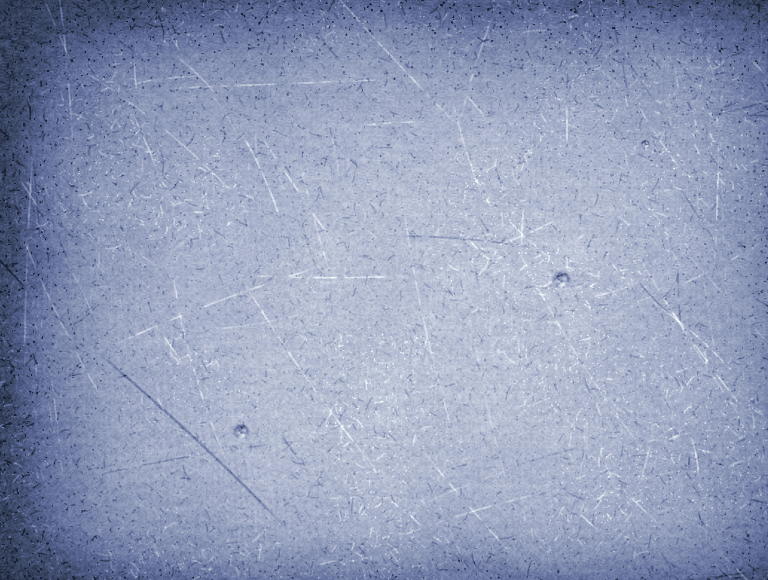
A WebGL 2 fragment shader for this texture:

```glsl
#version 300 es
precision highp float;
// Worn blue-grey metal sheet with a dark uneven rim, fine grain and dents.
// A tone value is built from edge falloff and noise, then long curved scratches
// and gridded short marks lighten or darken it before a colour ramp is applied.
uniform vec2 u_resolution;
out vec4 fragColor;

#define CENTRE_TONE 0.735
#define RIM_FALLOFF 0.43
#define MOTTLE 0.075
#define GRAIN 0.11
#define GRAIN_SCALE 390.0
#define LIGHT_SCRATCHES 84
#define DARK_SCRATCHES 34
#define LIGHT_GAIN 0.20
#define DARK_GAIN 0.17
#define FLECK_LAYERS 5
#define SPECK_GAIN 0.27

const vec3 TONES[8] = vec3[8](
  vec3(0.10, 0.13, 0.21), vec3(0.22, 0.27, 0.38), vec3(0.31, 0.36, 0.53),
  vec3(0.41, 0.46, 0.63), vec3(0.52, 0.57, 0.70), vec3(0.62, 0.66, 0.77),
  vec3(0.72, 0.75, 0.83), vec3(0.95, 0.97, 0.99));

float hash(vec2 p) {
  return fract(sin(dot(p, vec2(127.1, 311.7))) * 43758.55);
}

float noise(vec2 p) {
  vec2 i = floor(p), f = fract(p);
  f = f * f * (3.0 - 2.0 * f);
  return mix(mix(hash(i), hash(i + vec2(1, 0)), f.x),
             mix(hash(i + vec2(0, 1)), hash(i + vec2(1, 1)), f.x), f.y);
}

float fbm(vec2 p) {
  float sum = 0.0, amp = 0.5;
  for (int i = 0; i < 4; i++) {
    sum += amp * noise(p);
    p = p * 2.1 + 17.3;
    amp *= 0.5;
  }
  return sum;
}

vec2 turn(vec2 p, float a) {
  float c = cos(a), s = sin(a);
  return vec2(c * p.x + s * p.y, c * p.y - s * p.x);
}

// Curved line centred at the origin, tapering towards both ends
float stroke(vec2 p, float angle, float halfLen, float bend, float width, float blur) {
  vec2 q = turn(p, angle);
  float d = abs(q.y + bend * q.x * q.x);
  float taper = 1.0 - smoothstep(0.6, 1.0, abs(q.x) / halfLen);
  return taper * (1.0 - smoothstep(width, width + blur, d));
}

// Long broken scratches, grouped around a few main directions
float scratches(vec2 p, int count, float seed, float aspect, float px) {
  float sum = 0.0;
  for (int i = 0; i < count; i++) {
    vec2 k = vec2(float(i), seed);
    vec2 c = vec2(hash(k) * aspect, hash(k + 3.1));
    float pick = hash(k + 5.7), spread = hash(k + 8.3) - 0.5;
    float angle = pick < 0.42 ? -0.95 + 0.55 * spread
                : pick < 0.66 ? -1.42 + 0.4 * spread
                : pick < 0.84 ? 0.22 + 0.5 * spread : 3.14 * spread;
    float halfLen = mix(0.03, 0.24, pow(hash(k + 11.9), 2.0));
    float bend = (hash(k + 14.2) - 0.5) * 0.16 / halfLen;
    float line = stroke(p - c, angle, halfLen, bend, 0.0004, 1.3 * px);
    sum += line * mix(0.25, 1.0, hash(k + 19.6));
  }
  return sum * smoothstep(0.2, 0.7, noise(p * 75.0 + seed));
}

// One short mark per cell of a turned grid
float flecks(vec2 p, float freq, float seed, float len, float width, float px) {
  vec2 q = turn(p, seed * 1.3) * freq;
  vec2 cell = floor(q) + seed * 7.0;
  vec2 jitter = (vec2(hash(cell), hash(cell + 4.4)) - 0.5) * 0.3;
  float halfLen = len * mix(0.4, 1.0, hash(cell + 9.2));
  float mark = stroke(fract(q) - 0.5 - jitter, 6.28 * hash(cell + 2.6), halfLen,
                      2.0 * (hash(cell + 6.1) - 0.5), width * freq, 1.2 * px * freq);
  return mark * smoothstep(0.45, 1.0, hash(cell + 12.8));
}

// Shaded pit with a dark ring and a lit lower edge
float dent(vec2 p, float radius) {
  float d = length(p) / radius;
  float ring = exp(-pow((d - 0.85) * 4.0, 2.0));
  float pit = 1.0 - smoothstep(0.5, 1.0, d);
  return ring * (-0.16 - 0.2 * p.y / radius) + pit * (noise(p * 260.0) - 0.55) * 0.5;
}

void main() {
  vec2 uv = gl_FragCoord.xy / u_resolution;
  float aspect = u_resolution.x / u_resolution.y, px = 1.0 / u_resolution.y;
  vec2 p = vec2(uv.x * aspect, uv.y);

  // Edge falloff and cloudy mottling
  vec2 w = uv + 0.05 * (vec2(fbm(p * 5.0), fbm(p * 5.0 + 31.0)) - 0.47);
  vec2 low = exp(-max(w, 0.0) / vec2(0.09, 0.07)) * vec2(0.40, 0.26);
  vec2 high = exp(-max(1.0 - w, 0.0) / vec2(0.08, 0.10)) * vec2(0.18, 0.31);
  vec2 r = (w - vec2(0.57, 0.42)) * vec2(1.0, 0.88);
  float rim = 1.0 - (1.0 - low.x) * (1.0 - low.y) * (1.0 - high.x) * (1.0 - high.y);
  float tone = CENTRE_TONE - rim - RIM_FALLOFF * dot(r, r);
  tone = 0.5 * (tone + 0.2 + sqrt((tone - 0.2) * (tone - 0.2) + 0.008));
  tone += MOTTLE * (fbm(p * 9.0) - 0.47) + 0.04 * (noise(p * vec2(25.0, 130.0)) - 0.5);
  tone += GRAIN * (noise(p * GRAIN_SCALE) - 0.5) + 0.05 * (noise(p * 170.0) - 0.5);

  // Scratches, short marks and specks
  tone += LIGHT_GAIN * scratches(p, LIGHT_SCRATCHES, 2.0, aspect, px);
  tone -= DARK_GAIN * scratches(p, DARK_SCRATCHES, 41.0, aspect, px);
  float wear = smoothstep(0.3, 0.65, fbm(p * 6.0 + 9.0));
  for (int i = 0; i < FLECK_LAYERS; i++) {
    float s = float(i) + 1.0;
    tone += 0.16 * wear * flecks(p, 9.0 + 5.0 * s, s, 0.32, 0.0004, px);
    tone -= 0.15 * flecks(p, 11.0 + 4.0 * s, s + 20.0, 0.3, 0.0003, px);
    float crowd = 0.4 + 1.6 * rim + 0.4 * uv.y;
    tone -= SPECK_GAIN * crowd * flecks(p, 28.0 + 7.0 * s, s + 40.0, 0.11, 0.0007, px);
    tone += 0.2 * wear * flecks(p, 30.0 + 8.0 * s, s + 60.0, 0.1, 0.0005, px);
  }

  // Deep groove and dents
  tone -= 0.2 * stroke(p - vec2(0.335, 0.245), -0.75, 0.24, 0.12, 0.0009, 1.5 * px);
  tone += dent(p - vec2(0.416, 0.254), 0.013) + dent(p - vec2(0.968, 0.515), 0.015);
  tone += dent(p - vec2(1.113, 0.751), 0.007);

  // Colour ramp, keyed by the red of each tone
  vec3 colour = TONES[0];
  for (int i = 1; i < 8; i++) {
    float a = TONES[i - 1].r, b = TONES[i].r;
    colour = mix(colour, TONES[i], clamp((tone - a) / (b - a), 0.0, 1.0));
  }
  fragColor = vec4(colour, 1.0);
}
```
